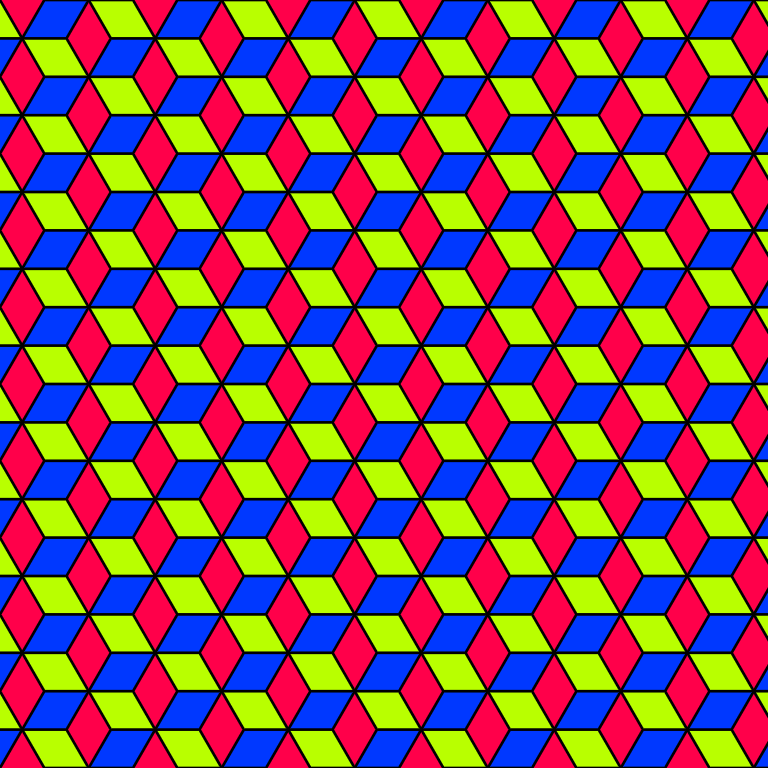
Reproduce this pattern procedurally as a WebGL 2 fragment shader.

```glsl
#version 300 es
precision highp float;

uniform vec2 u_resolution;
out vec4 fragColor;

const float ROWS = 10.0;
const float LINE_WIDTH = 0.0035;
const float SQRT3 = 1.7320508;

const vec3 RED = vec3(1.0, 0.0, 0.29);
const vec3 LIME = vec3(0.725, 1.0, 0.0);
const vec3 BLUE = vec3(0.0, 0.22, 1.0);
const vec3 INK = vec3(0.0);

// Offset from the centre of the nearest rectangular cell
vec2 cellOffset(vec2 p, vec2 period) {
    return (fract(p / period + 0.5) - 0.5) * period;
}

// Offset from the nearest point of a triangular lattice with unit spacing
vec2 latticeOffset(vec2 p) {
    vec2 period = vec2(SQRT3, 1.0);
    vec2 a = cellOffset(p, period);
    vec2 b = cellOffset(p - 0.5 * period, period);
    return dot(a, a) < dot(b, b) ? a : b;
}

// Distances to the three lines that cross at a lattice point
vec3 spokeDistances(vec2 d) {
    float rising = dot(d, vec2(0.5 * SQRT3, 0.5));
    float falling = dot(d, vec2(-0.5 * SQRT3, 0.5));
    return abs(vec3(rising, d.y, falling));
}

// The widest projection names the rhombus a point lies in
vec3 faceColor(vec3 s, vec3 rising, vec3 upright, vec3 falling) {
    if (s.y >= max(s.x, s.z)) return upright;
    return s.x > s.z ? rising : falling;
}

float lineCoverage(float dist, float width, float pixel) {
    return clamp((0.5 * width - dist) / pixel + 0.5, 0.0, 1.0);
}

void main() {
    float scale = min(u_resolution.x, u_resolution.y);
    vec2 uv = gl_FragCoord.xy / scale;

    // Lattice shifted so that rhombus corners meet the left edge
    vec2 origin = vec2(0.5 / SQRT3, 0.5);
    vec3 spokes = spokeDistances(latticeOffset(uv * ROWS - origin));

    // Flat faces, then outlines
    vec3 color = faceColor(spokes, BLUE, RED, LIME);
    float edge = min(spokes.x, min(spokes.y, spokes.z)) / ROWS;
    color = mix(color, INK, lineCoverage(edge, LINE_WIDTH, 1.0 / scale));

    fragColor = vec4(color, 1.0);
}
```
